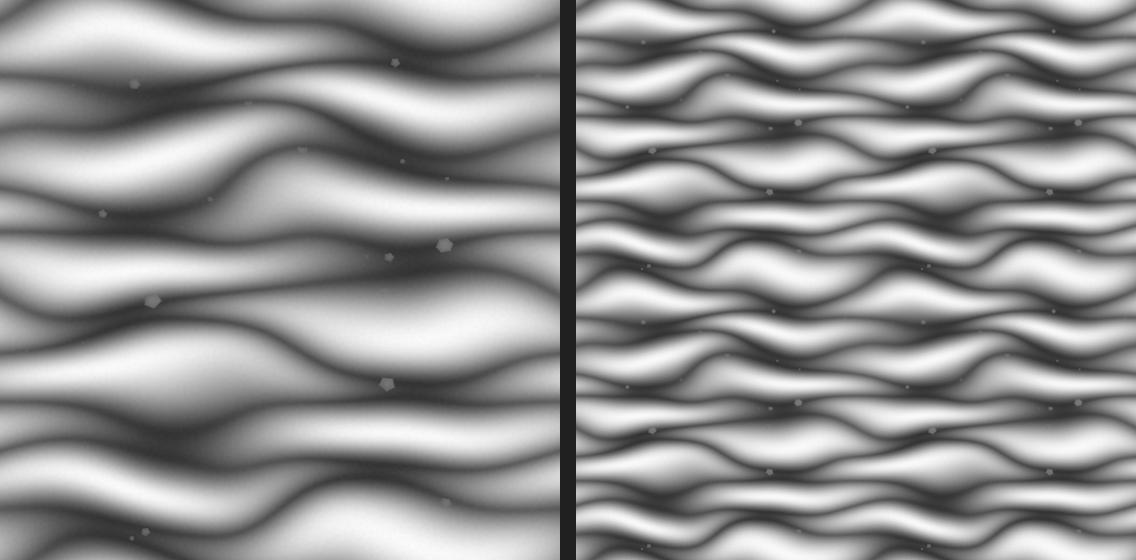
Left: one tile. Right: repeated 2 by 2.
A Shadertoy shader for this texture map:

```glsl
// Tiling height map of braided sand ripples with small stones in the troughs.

const float TAU = 6.2831853;

// Integer hash of a wrapped cell, giving two values in 0..1.
vec2 hash2(vec2 cell, float seed) {
    uvec3 v = uvec3(cell.x, cell.y, seed) * 1664525u + 1013904223u;
    v.x += v.y * v.z; v.y += v.z * v.x; v.z += v.x * v.y;
    v ^= v >> 16u;
    v.x += v.y * v.z; v.y += v.z * v.x;
    return vec2(v.xy & 65535u) / 65535.0;
}

float cornerSlope(vec2 cell, vec2 offset, vec2 period, float seed) {
    float angle = TAU * hash2(mod(cell, period), seed).x;
    return dot(vec2(cos(angle), sin(angle)), offset);
}

// Gradient noise that repeats after "period" cells across the canvas.
float noise(vec2 uv, vec2 period, float seed) {
    vec2 p = uv * period, i = floor(p), f = p - i;
    vec2 u = f * f * f * (f * (f * 6.0 - 15.0) + 10.0);
    vec2 e = vec2(1, 0);
    return mix(
        mix(cornerSlope(i, f, period, seed),
            cornerSlope(i + e, f - e, period, seed), u.x),
        mix(cornerSlope(i + e.yx, f - e.yx, period, seed),
            cornerSlope(i + 1.0, f - 1.0, period, seed), u.x), u.y);
}

float smoothMax(float a, float b, float k) {
    float h = max(k - abs(a - b), 0.0) / k;
    return max(a, b) + h * h * k * 0.25;
}

// One family of ridges, tallest around the column "center".
float ridges(float x, float phase, float center) {
    float c = cos(TAU * (x - center));
    float crest = 0.75 + 0.375 * c - 0.15 * c * c;
    return crest - 0.42 * (1.0 - cos(TAU * phase));
}

float ripples(vec2 uv) {
    float phase = uv.y * 5.0 - 0.63
        + 0.42 * noise(uv, vec2(3, 4), 1.0)
        + 0.35 * noise(uv, vec2(2, 3), 2.0);
    float x = uv.x + 0.12 * noise(uv, vec2(2, 5), 3.0);
    return smoothMax(ridges(x, phase, 0.23), ridges(x, phase + 0.5, 0.75), 0.1);
}

// Faceted stones, showing only where they rise above the sand.
float addStones(vec2 uv, float ground) {
    const float GRID = 12.0;
    vec2 home = floor(uv * GRID);
    float height = ground;
    for (int j = -1; j <= 1; j++)
    for (int i = -1; i <= 1; i++) {
        vec2 cell = home + vec2(i, j);
        vec2 id = mod(cell, GRID);
        vec2 place = hash2(id, 11.0), kind = hash2(id, 12.0);
        if (kind.x > 0.65) continue;
        float size = kind.y * kind.y;
        vec2 d = (uv - (cell + 0.1 + 0.8 * place) / GRID) / mix(0.005, 0.018, size);
        d.y *= 1.0 + 0.4 * kind.x;

        // Irregular polygon outline with one shade per facet.
        float sides = 5.0 + floor(place.x * 2.0);
        float turn = (atan(d.y, d.x) / TAU + 0.5) * sides + place.y;
        float facet = mod(floor(turn), sides);
        float q = length(d) * cos((fract(turn) - 0.5) * TAU / sides);
        q *= 1.0 + 0.25 * hash2(id, 20.0 + facet).x;

        float top = 0.37 + 0.11 * size;
        float stone = top - 0.09 * q * q + 0.03 * dot(d, vec2(0.6, 0.5));
        float cover = 1.0 - smoothstep(0.75, 1.0, q);
        height = max(height, mix(ground, stone, cover));
    }
    return height;
}

void mainImage(out vec4 fragColor, in vec2 fragCoord) {
    vec2 uv = fragCoord / iResolution.xy;
    float height = addStones(uv, ripples(uv));
    height += 0.015 * noise(uv, vec2(150), 5.0); // fine sand grain
    fragColor = vec4(vec3(clamp(height, 0.13, 0.98)), 1.0);
}
```
